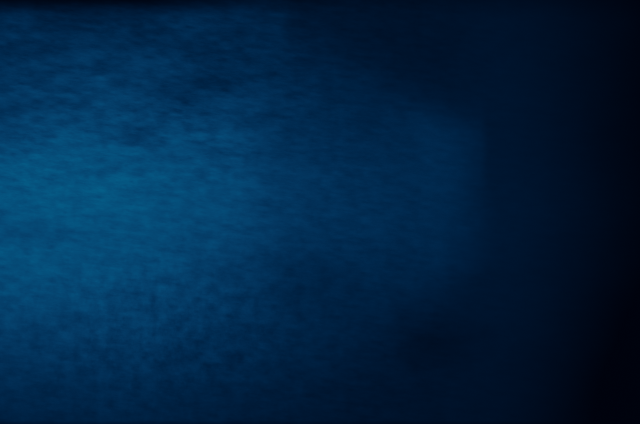
Write a Shadertoy shader that draws this background.

```glsl
// Deep blue misty backdrop: a soft teal glow at left fading into near black at right.

float hash(vec2 p) {
    p = fract(p * vec2(0.1031, 0.1137));
    p += dot(p, p.yx + 33.33);
    return fract((p.x + p.y) * p.x * 17.3);
}

float noise(vec2 p) {
    vec2 cell = floor(p), f = fract(p);
    f = f * f * (3.0 - 2.0 * f);
    return mix(mix(hash(cell), hash(cell + vec2(1, 0)), f.x),
               mix(hash(cell + vec2(0, 1)), hash(cell + vec2(1, 1)), f.x), f.y);
}

// Layered noise, centred on zero
float fbm(vec2 p) {
    float sum = 0.0, amp = 0.5;
    for (int i = 0; i < 4; i++) {
        sum += amp * (noise(p) - 0.5);
        p = mat2(1.9, 0.25, -0.25, 1.9) * p + 17.0;
        amp *= 0.55;
    }
    return sum;
}

// Soft elliptical spot
float spot(vec2 p, vec2 centre, vec2 size) {
    vec2 d = (p - centre) / size;
    return exp(-dot(d, d));
}

// Smooth falling edge
float fall(float a, float b, float x) {
    return 1.0 - smoothstep(a, b, x);
}

void mainImage(out vec4 fragColor, in vec2 fragCoord) {
    vec2 uv = fragCoord / iResolution.xy;
    vec2 p = vec2(uv.x * 1.5, uv.y);
    float warp = fbm(p * 4.0 + 3.0);
    vec2 q = uv + vec2(0.05, 0.03) * warp;

    // Broad light: dim base, central panel, bright left side
    float light = 0.088 * fall(0.77, 1.11, q.x) * mix(1.0, 0.8, abs(uv.y * 2.0 - 1.0));
    float above = max(q.y - 0.69, 0.0), below = max(0.38 - q.y, 0.0);
    float edge = 0.76 - 0.8 * above - 0.4 * below;
    float blur = 0.1 + 0.5 * above + 0.6 * below;
    float panelHeight = (q.y - 0.53) / 0.35;
    light += 0.07 * fall(edge - blur, edge + 0.3 * blur, q.x) * exp(-panelHeight * panelHeight);
    float glowHeight = (q.y - 0.49) / 0.45;
    light += 0.152 * fall(0.14, 0.66, q.x) * exp(-glowHeight * glowHeight);

    // Faint upright seams where veils of light end
    light += 0.024 * fall(0.4, 0.425, q.x) * spot(q, vec2(0.4, 0.64), vec2(0.1, 0.16));
    light += 0.018 * fall(0.75, 0.765, uv.x) * spot(uv, vec2(0.73, 0.65), vec2(0.08, 0.1));
    light += 0.02 * fall(0.445, 0.47, q.x) * spot(uv, vec2(0.4, 0.96), vec2(0.12, 0.1));

    // Local glows and shaded hollows
    light += 0.025 * spot(q, vec2(0.08, 0.59), vec2(0.16, 0.07));
    light += 0.014 * spot(q, vec2(0.1, 0.32), vec2(0.13, 0.12));
    light -= 0.032 * spot(q, vec2(0.47, 0.34), vec2(0.09, 0.09));
    light -= 0.03 * spot(q, vec2(0.02, 0.75), vec2(0.07, 0.1));
    light -= 0.035 * spot(q, vec2(0.08, 0.45), vec2(0.11, 0.02));
    light -= 0.055 * spot(q, vec2(0.21, 0.665), vec2(0.06, 0.016));
    light -= 0.035 * spot(q, vec2(0.3, 0.8), vec2(0.08, 0.03));
    light -= 0.03 * spot(q, vec2(0.11, 0.755), vec2(0.035, 0.018));
    light -= 0.02 * spot(q, vec2(0.41, 0.51), vec2(0.03, 0.025));
    light -= 0.03 * spot(uv, vec2(1.0, 0.0), vec2(0.22, 0.3));
    light -= 0.018 * spot(uv, vec2(0.67, 0.19), vec2(0.06, 0.06));

    // Horizontal streaks, strongest at upper left, and mottling at lower left
    float streaks = fbm(vec2(p.x * 7.0 + p.y * 4.0, p.y * 26.0 - p.x * 3.0));
    float ripples = fbm(vec2(p.x * 34.0, p.y * 100.0 + p.x * 10.0));
    float mottle = fbm(p * vec2(50.0, 44.0));
    float upperLeft = fall(0.3, 0.65, uv.x) * smoothstep(0.45, 0.75, uv.y);
    float lowerLeft = spot(uv, vec2(0.26, 0.2), vec2(0.2, 0.16));
    float lit = fall(0.55, 0.85, uv.x);
    light *= 1.0 + 0.1 * warp + streaks * (0.06 + 0.36 * upperLeft)
           + ripples * (0.1 + 0.19 * lit + 0.18 * upperLeft)
           + mottle * (0.04 + 0.1 * lit + 0.42 * lowerLeft);

    // Dark rims at the top and bottom
    float rim = smoothstep(-0.015, 0.045, 1.0 - uv.y);
    light *= mix(1.0, rim, mix(0.25, 0.9, fall(0.2, 0.55, uv.x)));
    light *= 0.75 + 0.25 * smoothstep(0.0, 0.01, uv.y);
    light = max(light, 0.01);

    // Light level to blue tone
    vec3 colour = vec3(0.02 * smoothstep(0.12, 0.28, light), light,
                       0.033 + 1.94 * light - 1.6 * light * light);
    colour += (hash(fragCoord) - 0.5) / 255.0;
    fragColor = vec4(clamp(colour, 0.0, 1.0), 1.0);
}
```
